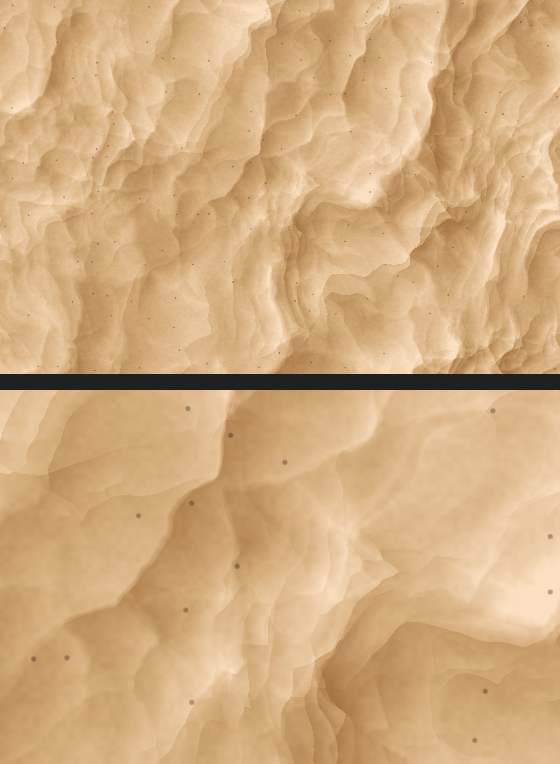
Top: the whole. Bottom: its middle third, enlarged.
Give the GLSL for this texture, as a Shadertoy shader.

```glsl
// Crumpled brown kraft paper: several layers of folded facets, lit from the side.
// Each facet is a bowl of a weighted Voronoi diagram on warped coordinates, so its
// slope drifts within a facet and breaks at the folds; grain and specks go on top.

const vec3 SHADOW_BROWN = vec3(0.65, 0.465, 0.265);
const vec3 KRAFT_TAN    = vec3(0.835, 0.675, 0.485);
const vec3 LIT_CREAM    = vec3(0.98, 0.875, 0.755);

vec2 hash2(vec2 p) {
    vec3 q = fract(vec3(p.xyx) * vec3(0.1031, 0.1030, 0.0973));
    q += dot(q, q.yzx + 33.33);
    return fract((q.xx + q.yz) * q.zy);
}

float valueNoise(vec2 p) {
    vec2 i = floor(p), f = fract(p);
    vec2 u = f * f * (3.0 - 2.0 * f);
    float low  = mix(hash2(i).x, hash2(i + vec2(1, 0)).x, u.x);
    float high = mix(hash2(i + vec2(0, 1)).x, hash2(i + vec2(1, 1)).x, u.x);
    return mix(low, high, u.y);
}

float fbm(vec2 p) {
    float sum = 0.0, gain = 0.5;
    for (int i = 0; i < 4; i++) {
        sum += gain * valueNoise(p);
        p = mat2(1.6, 1.2, -1.2, 1.6) * p + 7.3;
        gain *= 0.5;
    }
    return sum / 0.9375;
}

vec2 warp(vec2 p, float scale, float amount) {
    return p + amount * (vec2(fbm(p * scale), fbm(p * scale + 41.7)) - 0.5);
}

mat2 rotation(float angle) {
    float c = cos(angle), s = sin(angle);
    return mat2(c, -s, s, c);
}

// x: slope along the light, y: distance to the nearest fold, in cell units
vec2 facet(vec2 p, vec2 light, float softness) {
    vec2 cell = floor(p), first = vec2(0), second = vec2(0);
    float nearest = 1e3, runnerUp = 1e3;
    for (int y = -2; y <= 2; y++) {
        for (int x = -2; x <= 2; x++) {
            vec2 id = cell + vec2(x, y);
            vec2 d = p - id - 0.05 - 0.9 * hash2(id);
            float power = dot(d, d) + 0.35 * hash2(id + 91.0).x;
            if (power < nearest) {
                runnerUp = nearest; second = first;
                nearest = power; first = d;
            } else if (power < runnerUp) {
                runnerUp = power; second = d;
            }
        }
    }
    float gap = (runnerUp - nearest) / (2.0 * length(first - second) + 1e-3);
    float own = dot(first, light), other = dot(second, light);
    float slope = mix(0.5 * (own + other), own, smoothstep(0.0, softness, gap));
    return vec2(slope, gap);
}

// Light and shade of one layer of folds, with pale worn lines on some ridges
float foldLayer(vec2 p, float scale, float angle, float stretch, float seed) {
    mat2 turn = rotation(angle);
    vec2 light = turn * normalize(vec2(0.85, -0.5));
    vec2 q = turn * p * scale * vec2(stretch, 1.0 / stretch) + seed;
    float softness = mix(0.03, 0.4, smoothstep(0.3, 0.65, valueNoise(p * scale * 0.8 + seed)));
    vec2 f = facet(q, light, softness);
    float worn = smoothstep(0.5, 0.8, valueNoise(p * scale * 1.3 + seed + 17.0));
    return f.x + 0.35 * worn * exp(-f.y * 320.0 / (scale * 2.0 + 8.0));
}

float speck(vec2 p, float scale, float radius) {
    vec2 id = floor(p * scale);
    vec2 center = (id + 0.2 + 0.6 * hash2(id)) / scale;
    float present = step(0.82, hash2(id + 53.0).y);
    return present * (1.0 - smoothstep(0.4 * radius, radius, length(p - center)));
}

vec3 paperColor(float tone) {
    vec3 dark = mix(SHADOW_BROWN, KRAFT_TAN, clamp(tone * 2.0, 0.0, 1.0));
    return mix(dark, LIT_CREAM, clamp(tone * 2.0 - 1.0, 0.0, 1.0));
}

void mainImage(out vec4 fragColor, in vec2 fragCoord) {
    vec2 p = fragCoord / iResolution.y;
    vec2 bent = warp(p, 3.5, 0.22);
    vec2 rough = warp(bent, 13.0, 0.035);

    // Broad folds carry the large shadows, finer ones the crumple
    float crumple = smoothstep(0.3, 0.65, valueNoise(p * 4.0 + 5.0));
    float relief = 0.34 * foldLayer(bent, 3.2, 0.5, 1.15, 3.0);
    relief += 0.36 * foldLayer(rough, 6.5, -0.45, 1.3, 19.0);
    relief += 0.28 * foldLayer(rough, 11.0, 0.75, 1.25, 37.0) * mix(0.6, 1.1, crumple);
    relief += 0.17 * foldLayer(rough, 21.0, -0.2, 1.2, 71.0) * crumple;
    relief *= mix(0.9, 1.25, smoothstep(0.2, 1.4, p.x));

    // Uneven light across the sheet, then fibre grain
    float tone = 0.5 + relief + 0.3 * (fbm(p * 2.2 + 11.0) - 0.5);
    tone += 0.07 * (valueNoise(p * 190.0) - 0.5) + 0.06 * (fbm(p * vec2(70, 95)) - 0.5);

    vec3 color = paperColor(tone);
    color *= 1.0 - 0.28 * speck(p, 22.0, 0.0032);
    fragColor = vec4(color, 1.0);
}
```
